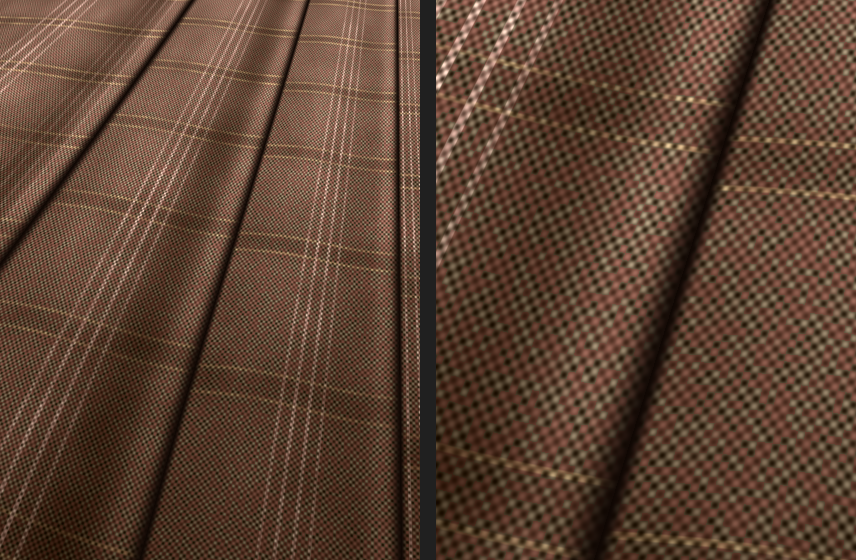
Left, the full canvas; right, a detail of the centre.
Write a Shadertoy shader that draws this texture.

```glsl
// Pleated brown plaid suiting receding toward a vanishing point above the canvas.
// The plane is unprojected to cloth coordinates, split into pleats, then given
// woven dots, groups of four pale stripes, paired gold stripes and fold shading.
#define VANISH vec2(0.94, 1.52)
#define ROW_PERIOD 0.215
#define THREADS vec2(180.0, 240.0)
#define WEAVE_DEPTH 0.46
#define BROWN vec3(0.345, 0.298, 0.285)
#define PALE vec3(0.66, 0.58, 0.57)
#define GOLD vec3(0.53, 0.47, 0.37)
#define RED_DOT vec3(1.09, 0.93, 0.94)
#define OLIVE_DOT vec3(0.95, 1.05, 0.99)
#define WARM_LOSS vec3(0.0, 0.045, 0.090)
#define GAP vec3(0.06, 0.027, 0.012)

const float PI = 3.14159;

float hash(vec2 p) {
    return fract(sin(dot(p, vec2(127.1, 311.7))) * 43758.55);
}

float noise(vec2 p) {
    vec2 i = floor(p), f = fract(p);
    f = f * f * (3.0 - 2.0 * f);
    return mix(mix(hash(i), hash(i + vec2(1, 0)), f.x),
               mix(hash(i + vec2(0, 1)), hash(i + vec2(1, 1)), f.x), f.y);
}

// Soft line of the given half width around zero.
float line(float x, float halfWidth, float blur) {
    return 1.0 - smoothstep(max(halfWidth - blur, 0.0), halfWidth + blur, abs(x));
}

float bump(float x, float center, float width) {
    float t = (x - center) / width;
    return exp(-t * t);
}

// Pleat coordinate: folds lie at whole numbers, widening toward the left.
float pleatCoord(float u) {
    return (sqrt(max(0.119 + 0.26 * (0.01 - u), 0.0)) - 0.345) / 0.13;
}

void mainImage(out vec4 fragColor, in vec2 fragCoord) {
    vec2 uv = fragCoord / iResolution.xy;
    float px = 1.0 / iResolution.y;

    // Perspective and division into pleats; s runs from right edge to left.
    float depth = VANISH.y - uv.y;
    float bend = 0.012 * sin(4.5 * uv.y) * (1.0 - uv.x);
    float u = (uv.x - VANISH.x + bend) / depth;
    float k = pleatCoord(u);
    float pleat = clamp(floor(k), -1.0, 2.0);
    float s = k - pleat;

    // Cross threads tilt more on the left pleats and toward the viewer.
    float tilt = mix(0.042, 0.075, clamp(pleat, 0.0, 1.0)) * depth;
    float sag = tilt * (s - 0.5) - 0.004 * sin(s * 2.0 * PI);
    float clothDepth = depth * (1.0 + sag);

    // Woven dots with mixed yarn colours, fading where too fine to resolve.
    vec2 thread = vec2(u, log(clothDepth)) * THREADS;
    thread += 0.8 * (vec2(noise(thread * 0.07), noise(thread * 0.07 + 40.0)) - 0.5);
    float resolved = 1.0 - smoothstep(0.20, 0.52, 0.5 * THREADS.y * px / depth);
    float weave = sin(PI * thread.x) * sin(PI * thread.y);
    float yarn = hash(floor(thread));
    vec3 tint = mix(RED_DOT, OLIVE_DOT, smoothstep(0.2, 0.8, yarn));
    vec3 color = BROWN * mix(vec3(1.03, 0.98, 0.98), tint, resolved);

    // Row phase steps between pleats; a dim band lies under each gold pair.
    float phase = 0.80 + 0.38 * min(pleat, 1.0);
    float row = fract(1.0 / (clothDepth * ROW_PERIOD) - phase + 0.5) - 0.5;
    float rowBlur = 1.3 * px / (depth * depth * ROW_PERIOD);
    color *= 1.0 - 0.14 * bump(row, 0.0, 0.13);
    float gold = line(abs(row) - 0.075, 0.008, rowBlur);
    float goldWear = 0.25 + 0.45 * noise(thread * vec2(0.12, 0.03));
    color = mix(color, GOLD, gold * goldWear);

    // Four lengthwise stripes per group; the leftmost pleat shows two groups.
    float center = pleat < -0.5 ? 0.92 : 0.49;
    if (pleat > 1.5) center = s < 0.48 ? 0.22 : 0.78;
    float across = abs(s - center);
    float stripeBlur = 2.4 * px / depth;
    float pale = max(line(across - 0.035, 0.008, stripeBlur),
                     0.75 * line(across - 0.10, 0.007, stripeBlur));
    float paleWear = 0.28 + 0.4 * noise(thread * vec2(0.03, 0.2));
    if (pleat > 1.5 && s < 0.48) paleWear *= 0.55;
    color = mix(color, PALE, pale * paleWear);

    // Thread relief and small uneven spots in the cloth.
    color *= 1.0 + WEAVE_DEPTH * resolved * weave * (0.6 + 0.8 * yarn);
    color *= 0.93 + 0.14 * noise(thread * 0.09);

    // Light falls from the top; each pleat has a lit roll and a dim hollow.
    float light = mix(0.73, 1.42, smoothstep(0.0, 1.0, uv.y));
    light *= 1.0 + 0.24 * bump(s, 0.10, 0.06);
    light *= 1.0 - 0.26 * bump(s, 0.27, 0.13) * step(0.5, pleat);
    light *= 1.0 + 0.14 * bump(s, 0.65, 0.2);
    color = color * light - WARM_LOSS;

    // Creases: rolled edge on the right, cast shadow on the left.
    float shadowWidth = 0.03 + 0.025 * max(pleat, 0.0);
    float open = smoothstep(-0.01, 0.06, s);
    if (pleat < 1.5) open *= smoothstep(0.0, shadowWidth, 1.0 - s);
    color = mix(GAP, color, open);

    fragColor = vec4(clamp(color, 0.0, 1.0), 1.0);
}
```
